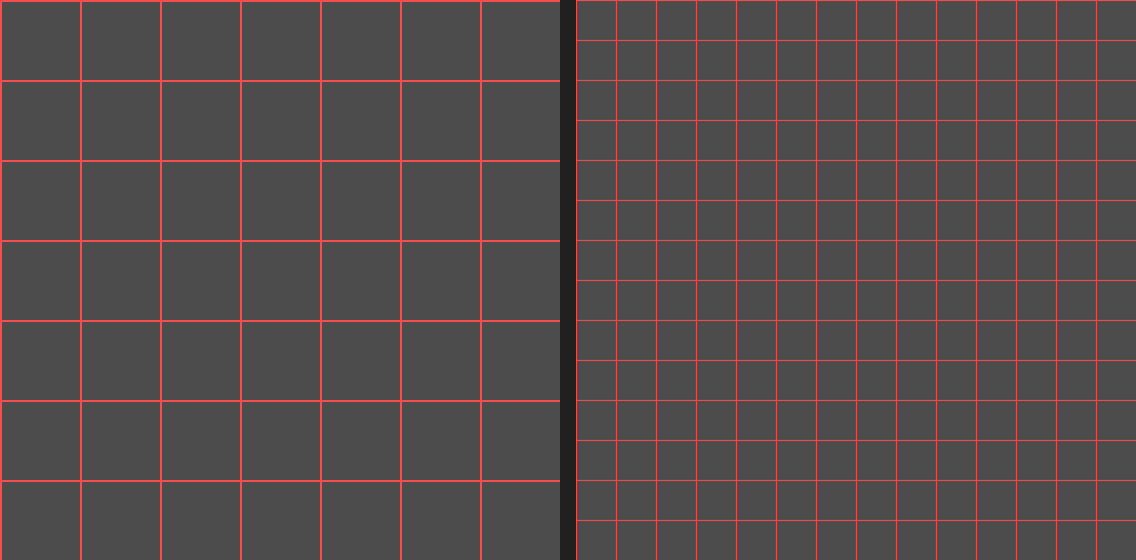
Left, the tile; right, the same tile 2 across and 2 down.
Reproduce this pattern procedurally as a WebGL 2 fragment shader.

```glsl
#version 300 es
precision highp float;
// A plain square grid: seven by seven dark grey cells ruled with thin red lines.
// Each line starts at the left or top edge of its cell; its edges are smoothed
// by the share of the pixel it covers. Whole repeats make the canvas tile.

uniform vec2 u_resolution;
out vec4 fragColor;

// Share of a pixel covered by lines of the given width, one per unit cell.
vec2 lineCoverage(vec2 position, float width, vec2 pixelSize) {
    vec2 distanceToCentre = abs(fract(position - 0.5 * width + 0.5) - 0.5);
    return clamp((0.5 * width - distanceToCentre) / pixelSize + 0.5, 0.0, 1.0);
}

void main() {
    const float repeats = 7.0;
    vec2 uv = gl_FragCoord.xy / u_resolution;

    // Cell coordinates, measured from the upper left corner
    vec2 cell = repeats * vec2(uv.x, 1.0 - uv.y);
    vec2 lines = lineCoverage(cell, 0.025, repeats / u_resolution);

    // Union of the vertical and horizontal lines
    float grid = 1.0 - (1.0 - lines.x) * (1.0 - lines.y);

    vec3 background = vec3(0.30);
    vec3 lineRed = vec3(0.98, 0.30, 0.30);
    fragColor = vec4(mix(background, lineRed, grid), 1.0);
}
```
